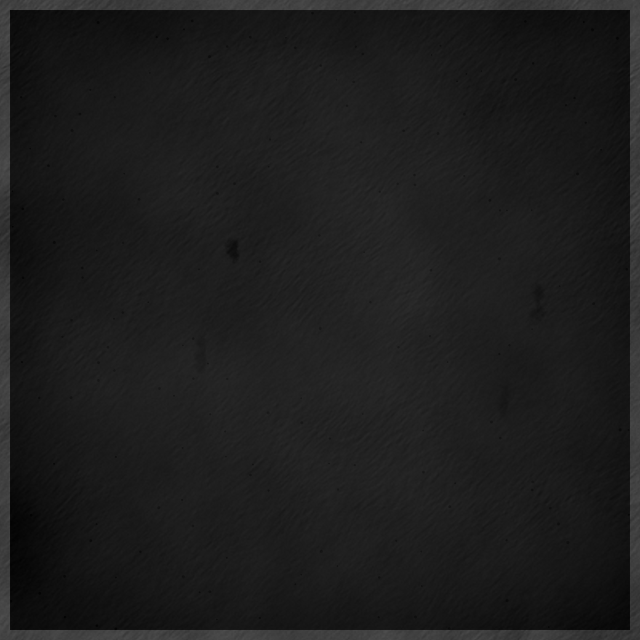
Reproduce this texture procedurally as a WebGL 1 fragment shader.

```glsl
precision highp float;
// Dark worn leather panel with diagonal grain, faint stains and a thin grey frame.
uniform vec2 u_resolution;

#define FRAME_WIDTH 0.0158
#define FRAME_TONE 0.238
#define CENTRE_TONE 0.134
#define VIGNETTE 0.165
#define EDGE_SHADE 0.018
#define CLOUD_CONTRAST 0.055
#define GRAIN_CONTRAST 0.034
#define SPECKLE_CONTRAST 0.012
#define GRAIN_ANGLE 0.75
#define STAIN_DEPTH 0.055
#define PIT_DENSITY 0.035

float hash(vec2 p) {
  vec3 q = fract(vec3(p.xyx) * 0.1031);
  q += dot(q, q.yzx + 33.33);
  return fract((q.x + q.y) * q.z);
}

float noise(vec2 p) {
  vec2 i = floor(p);
  vec2 f = fract(p);
  f = f * f * (3.0 - 2.0 * f);
  float low = mix(hash(i), hash(i + vec2(1.0, 0.0)), f.x);
  float high = mix(hash(i + vec2(0.0, 1.0)), hash(i + 1.0), f.x);
  return mix(low, high, f.y);
}

float fbm(vec2 p) {
  float sum = 0.0;
  float amp = 0.5;
  for (int i = 0; i < 5; i++) {
    sum += amp * noise(p);
    p = mat2(1.6, 1.2, -1.2, 1.6) * p + 17.3;
    amp *= 0.5;
  }
  return sum;
}

// Height of the creased surface: short fibres along the grain direction.
float grainHeight(vec2 uv) {
  float c = cos(GRAIN_ANGLE);
  float s = sin(GRAIN_ANGLE);
  vec2 bend = 0.012 * vec2(noise(uv * 14.0), noise(uv * 14.0 + 40.0));
  vec2 p = mat2(c, -s, s, c) * (uv + bend) + 5.0;
  return 0.6 * noise(p * vec2(65.0, 190.0)) + 0.4 * noise(p * vec2(130.0, 300.0) + 9.0);
}

// Ragged upright marks, each fainter than the last.
float stains(vec2 uv) {
  float mark = 0.0;
  float ragged = fbm(uv * 55.0 + 3.0) - 0.48;
  for (int i = 0; i < 4; i++) {
    float k = float(i);
    vec2 centre = vec2(fract(0.366 + 0.474 * k), 0.61 - 0.08 * k);
    vec2 d = (uv - centre) / vec2(0.011, 0.028);
    float body = 1.0 - smoothstep(0.3, 1.1, length(d) + 2.2 * ragged);
    mark += body / (1.0 + 0.7 * k);
  }
  return min(mark, 1.0);
}

// Sparse tiny dark pits, one at most in each cell.
float pits(vec2 uv) {
  vec2 p = uv * 75.0;
  vec2 cell = floor(p);
  vec2 centre = 0.3 + 0.4 * vec2(hash(cell + 7.0), hash(cell + 23.0));
  float radius = 0.08 + 0.13 * hash(cell + 51.0);
  float spot = 1.0 - smoothstep(radius * 0.4, radius + 0.06, length(fract(p) - centre));
  return spot * step(hash(cell + 90.0), PIT_DENSITY);
}

void main() {
  vec2 uv = gl_FragCoord.xy / u_resolution;
  float pixel = 1.0 / min(u_resolution.x, u_resolution.y);

  // Surface relief lit from the upper left, varying in strength.
  float relief = grainHeight(uv) - grainHeight(uv + vec2(-0.0018, 0.0018));
  float relief_strength = 0.45 + 0.9 * noise(uv * 9.0 + 60.0);
  float grain = relief * relief_strength * GRAIN_CONTRAST;
  float speckle = (noise(uv * 400.0 + 11.0) - 0.5) * SPECKLE_CONTRAST;

  // Broad light and cloudy wear.
  vec2 away = uv - vec2(0.53, 0.51);
  float edge = min(min(uv.x, uv.y), min(1.0 - uv.x, 1.0 - uv.y));
  float cloud = fbm(uv * 5.0 + 2.0) - 0.48;
  float smudge = fbm(uv * vec2(20.0, 15.0) + 30.0) - 0.48;
  float panel = CENTRE_TONE - VIGNETTE * dot(away, away);
  panel -= EDGE_SHADE * (1.0 - smoothstep(0.0, 0.13, edge));
  panel += CLOUD_CONTRAST * (cloud + 0.4 * smudge) + grain + speckle;

  // Darker lower left corner, stains and pits.
  float corner = 1.0 - smoothstep(0.0, 0.2, length((uv - vec2(0.02, 0.16)) * vec2(1.3, 1.0)));
  panel -= corner * (0.025 + 0.05 * smudge);
  panel -= STAIN_DEPTH * stains(uv) + 0.04 * pits(uv);
  panel = max(panel, 0.012);

  // The frame shows the same surface in a lighter tone.
  float frame = FRAME_TONE + 0.13 * cloud + 0.08 * smudge + 2.2 * grain + 2.0 * speckle;
  float inside = smoothstep(-0.5 * pixel, 0.5 * pixel, edge - FRAME_WIDTH);
  gl_FragColor = vec4(vec3(mix(frame, panel, inside)), 1.0);
}
```
